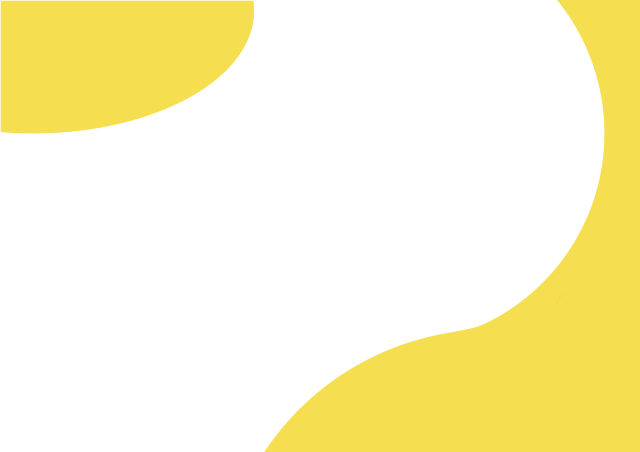
Give the GLSL for this background, as a Shadertoy shader.

```glsl
// Flat yellow shapes on white: a cut ellipse at top left and an S-curved sweep at lower right.

const vec3 WHITE  = vec3(1.0);
const vec3 YELLOW = vec3(0.96, 0.87, 0.31);
const vec3 SMUDGE = vec3(0.95, 0.80, 0.46);
const vec2 CANVAS = vec2(1.0, 0.7057);   // width is one unit

float circleDist(vec2 p, vec2 center, float radius) {
    return length(p - center) - radius;
}

// First-order approximation, accurate near the outline
float ellipseDist(vec2 p, vec2 center, vec2 radii) {
    vec2 q = (p - center) / radii;
    float k = length(q);
    return k * (k - 1.0) / max(length(q / radii), 1e-4);
}

float segmentDist(vec2 p, vec2 a, vec2 b) {
    vec2 ab = b - a;
    return length(p - a - ab * clamp(dot(p - a, ab) / dot(ab, ab), 0.0, 1.0));
}

float smoothUnion(float a, float b, float blend) {
    float h = max(blend - abs(a - b), 0.0) / blend;
    return min(a, b) - 0.25 * blend * h * h;
}

float coverage(float dist, float pixel) {
    return clamp(0.5 - dist / pixel, 0.0, 1.0);
}

// Ellipse cut just short of the left and top canvas borders
float cornerBlob(vec2 p) {
    float margin = 0.0012;
    float border = max(margin - p.x, p.y - CANVAS.y + margin);
    return max(ellipseDist(p, vec2(0.052, 0.6888), vec2(0.345, 0.1914)), border);
}

// Large disc below, joined to the area right of a round white bay
float sweep(vec2 p) {
    float hill = circleDist(p, vec2(0.769, -0.2357), 0.427);
    float bay = circleDist(p, vec2(0.6146, 0.4974), 0.3298);
    float outsideBay = max(-bay, 0.681 - p.x);
    return smoothUnion(hill, outsideBay, 0.010);
}

// Faint hooked stroke
float hookMark(vec2 p) {
    vec2 bend = vec2(0.874, 0.241);
    float stem = segmentDist(p, vec2(0.870, 0.230), bend);
    float tip = segmentDist(p, bend, vec2(0.881, 0.246));
    return min(stem, tip) - 0.0008;
}

void mainImage(out vec4 fragColor, in vec2 fragCoord) {
    vec2 p = fragCoord / iResolution.xy * CANVAS;
    float pixel = 1.0 / iResolution.x;

    float yellowDist = min(cornerBlob(p), sweep(p));
    vec3 color = mix(WHITE, YELLOW, coverage(yellowDist, pixel));
    color = mix(color, SMUDGE, 0.7 * coverage(hookMark(p), pixel));

    fragColor = vec4(color, 1.0);
}
```
